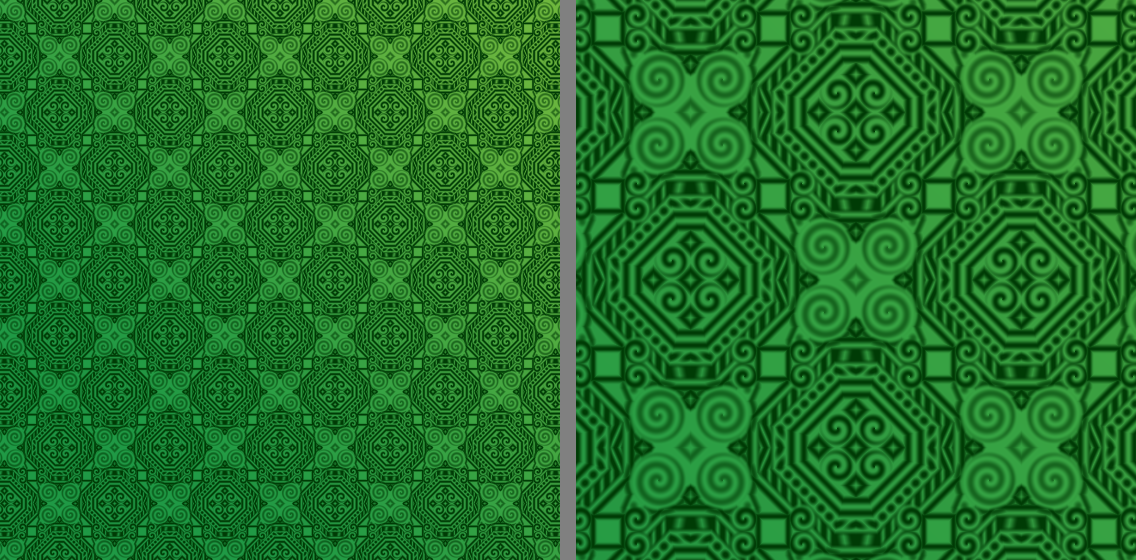
Left, the full canvas; right, a detail of the centre.
Write a three.js fragment shader that draws this pattern.

```glsl
// Green damask: dark diamond medallions alternate with pale four-curl flowers
// on a checkerboard, with small squares and scrolls where cells meet.
// Mirrored folds, polygon rings and spirals over a diagonal colour wash.

#define CELLS vec2(10.16, 10.02)
#define LINE 0.019
#define SOFT 0.018
#define COOL vec3(0.12, 0.60, 0.27)
#define WARM vec3(0.44, 0.72, 0.24)
#define INK vec3(0.0, 0.23, 0.02)
#define FLOWER_INK 0.58
#define MEDALLION_SHADE 0.97
#define BEAD_PITCH 0.10
#define ROPE_PITCH 0.12

varying vec2 vUv;

const float TAU = 6.2831853;

float fillShape(float d) { return 1.0 - smoothstep(-SOFT, SOFT, d); }
float stroke(float d) { return fillShape(abs(d) - LINE); }
float diamond(vec2 p, float r) { return (abs(p.x) + abs(p.y) - r) * 0.707; }
float repeatAbout(float x, float pitch) { return (fract(x / pitch) - 0.5) * pitch; }

// Mirrored offset from the nearest odd cell of the checkerboard.
vec2 foldOdd(vec2 p) {
  vec2 diagonal = mod(vec2(p.x + p.y, p.x - p.y), 2.0) - 1.0;
  return abs(vec2(diagonal.x + diagonal.y, diagonal.x - diagonal.y)) * 0.5;
}

// Spiral stroke, cut off at a circle.
float curl(vec2 p, float radius, float pitch) {
  float r = length(p);
  float turn = fract(r / pitch - atan(p.y, p.x) / TAU) - 0.5;
  return stroke(turn * pitch) * fillShape(r - radius);
}

// Long diagonal sides with blunt tips on the axes.
float ringRadius(vec2 m) {
  return max(max(m.x, m.y), 0.8 * (m.x + m.y));
}

float medallion(vec2 m) {
  float r = ringRadius(m);
  float along = m.x - m.y;
  vec2 axis = vec2(max(m.x, m.y), min(m.x, m.y));

  // Heart: diamond, four curls and a bud on each axis.
  float ink = stroke(diamond(m, 0.055));
  ink = max(ink, curl(m - 0.115, 0.095, 0.080));
  ink = max(ink, stroke(diamond(axis - vec2(0.225, 0.0), 0.05)));

  // Two inner rings with a string of beads outside them.
  ink = max(ink, stroke(r - 0.315));
  ink = max(ink, stroke(r - 0.390));
  vec2 bead = vec2(repeatAbout(along, BEAD_PITCH) * 0.707, r - 0.458);
  ink = max(ink, fillShape(length(bead) - 0.026));

  // Twisted rope, outer ring and tip ornaments.
  float twist = abs(repeatAbout(along + r * 1.2, ROPE_PITCH)) * 0.6;
  float strand = fillShape(twist - 0.012) * fillShape(abs(r - 0.550) - 0.034);
  ink = max(ink, fillShape(abs(r - 0.550) - 0.045) * (1.0 - strand));
  ink = max(ink, stroke(r - 0.645));
  return max(ink, stroke(diamond(axis - vec2(0.715, 0.0), 0.05)));
}

float flower(vec2 f) {
  float ink = curl(f - 0.195, 0.160, 0.074);
  ink = max(ink, stroke(diamond(f, 0.06)));
  return max(ink, fillShape(length(f - 0.345) - 0.02));
}

// Four pinched petals, swollen around their curls.
float flowerEdge(vec2 f) {
  float longSide = max(f.x, f.y);
  float wedge = max(longSide - 0.45 * min(f.x, f.y) - 0.22, longSide - 0.38);
  return min(wedge, length(f - 0.195) - 0.17);
}

void main() {
  vec2 p = (vUv - 0.5) * CELLS;
  vec2 m = foldOdd(p);
  vec2 f = foldOdd(p + vec2(1.0, 0.0));
  vec2 corner = abs(fract(p) - 0.5);

  float petalEdge = flowerEdge(f);
  float petal = fillShape(petalEdge);
  float darkInk = max(medallion(m), 0.8 * stroke(petalEdge - 0.02)) * (1.0 - petal);

  // Scrolls flank each corner square and cover the rings below.
  vec2 scroll = corner - vec2(0.175, 0.075);
  float scrollInk = curl(scroll, 0.082, 0.068);
  darkInk = mix(darkInk, scrollInk, fillShape(length(scroll) - 0.082));

  // Bright corner square with a dark border.
  float squareEdge = max(corner.x, corner.y) - 0.07;
  float square = fillShape(squareEdge);
  darkInk = max(darkInk, stroke(squareEdge - LINE)) * (1.0 - square);

  // Diagonal wash from cool lower left to warm upper right.
  vec3 ground = mix(COOL, WARM, smoothstep(0.35, 2.15, vUv.x + vUv.y));
  float pale = max(petal, square);
  vec3 color = ground * mix(MEDALLION_SHADE, 1.0, pale);
  color = mix(color, INK, flower(f) * petal * FLOWER_INK);
  color = mix(color, INK, darkInk);
  gl_FragColor = vec4(color, 1.0);
}
```
